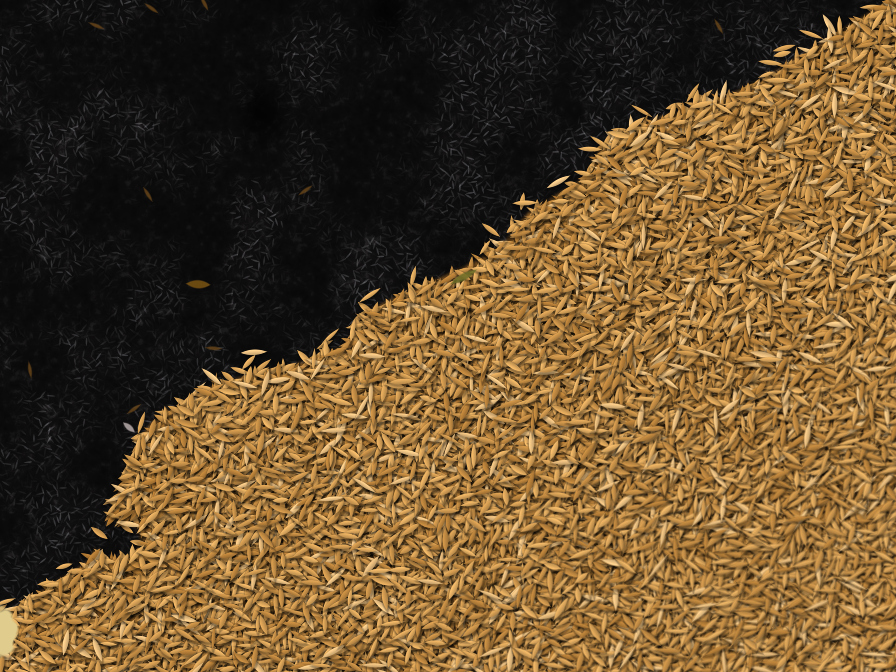
Give the GLSL for this texture, as a WebGL 2 fragment shader.

```glsl
#version 300 es
precision highp float;
// A sunlit heap of golden husks lying diagonally against dark, crumbly char.
// Jittered grids of lens shapes are stacked in layers for the husks; value
// noise and thin fibres make the char. Units are canvas heights.
uniform vec2 u_resolution;
out vec4 outColor;

vec3 hash3(vec2 p) {
    vec3 q = fract(p.xyx * vec3(0.1031, 0.1030, 0.0973));
    q += dot(q, q.yxz + 33.33);
    return fract((q.xxy + q.yzz) * q.zyx);
}

float valueNoise(vec2 p) {
    vec2 i = floor(p), f = fract(p);
    f = f * f * (3.0 - 2.0 * f);
    float low = mix(hash3(i).x, hash3(i + vec2(1, 0)).x, f.x);
    float high = mix(hash3(i + vec2(0, 1)).x, hash3(i + vec2(1, 1)).x, f.x);
    return mix(low, high, f.y);
}

float fbm(vec2 p) {
    float sum = 0.0, amp = 0.5;
    for (int i = 0; i < 4; i++) {
        sum += amp * valueNoise(p);
        p = mat2(1.6, 1.2, -1.2, 1.6) * p + 7.3;
        amp *= 0.5;
    }
    return sum;
}

// Rotates into the frame of a husk lying at the given angle
vec2 alongHusk(vec2 p, float angle) {
    float c = cos(angle), s = sin(angle);
    return vec2(c * p.x + s * p.y, c * p.y - s * p.x);
}

// Distance-like value of a pointed lens; size holds half length and half width
float lens(vec2 q, vec2 size) {
    float t = q.x / size.x;
    return abs(q.y) - size.y * (1.0 - t * t);
}

// Height of the heap's upper outline: a slope with ledges
float heapEdge(float x) {
    float y = 0.088 + 0.617 * x;
    y += 0.150 * smoothstep(0.12, 0.23, x) - 0.062 * smoothstep(0.28, 0.52, x);
    y += 0.027 * smoothstep(0.515, 0.545, x) - 0.023 * smoothstep(0.55, 0.72, x);
    y += 0.024 * smoothstep(0.74, 0.79, x) + 0.034 * smoothstep(0.865, 0.90, x);
    return y - 0.050 * smoothstep(0.90, 1.14, x);
}

// Depth inside the heap, less a dark pocket near its foot
float heapDepth(vec2 p) {
    float pocket = length((p - vec2(0.172, 0.197)) * vec2(0.8, 1.0)) - 0.025;
    return min(heapEdge(p.x) - p.y, pocket);
}

vec3 charColor(vec2 p, float px) {
    float clumps = fbm(p * 13.0), grain = fbm(p * 110.0);
    vec3 col = vec3(0.050, 0.046, 0.047) * (0.35 + 0.8 * clumps + 0.7 * grain);
    col += 0.10 * smoothstep(0.56, 0.82, grain) * clumps;
    // Thin pale fibres
    for (int k = 0; k < 3; k++) {
        vec2 g = p / 0.013 + float(k) * 17.37, id = floor(g);
        vec3 h = hash3(id + float(k) * 91.0);
        vec2 q = alongHusk((fract(g) - 0.35 - 0.3 * h.xy) * 0.013, h.z * 6.28);
        float cover = smoothstep(px, -px * 0.3, lens(q, vec2(0.005, 0.0007)));
        col += vec3(0.20, 0.20, 0.21) * cover * h.x * h.x * smoothstep(0.3, 0.65, clumps);
    }
    // Shaded hollows
    col *= 1.0 - 0.7 * smoothstep(0.05, 0.0, length((p - vec2(0.39, 0.83)) * vec2(1.0, 0.7)));
    col *= 1.0 - 0.7 * smoothstep(0.05, 0.0, length((p - vec2(0.575, 0.98)) * vec2(1.0, 0.7)));
    // Sparse stray husks
    vec2 g = p / 0.085, id = floor(g);
    vec3 h = hash3(id + 43.0);
    vec2 q = alongHusk((fract(g) - 0.25 - 0.5 * h.xy) * 0.085, h.x * 3.14);
    float stray = smoothstep(px, -px, lens(q, vec2(0.012, 0.0025))) * step(0.86, h.z);
    col = mix(col, vec3(0.42, 0.28, 0.10), 0.8 * stray);
    float amber = lens(alongHusk(p - vec2(0.295, 0.577), -0.05), vec2(0.018, 0.006));
    col = mix(col, vec3(0.42, 0.29, 0.07), smoothstep(px, -px, amber));
    float ash = lens(alongHusk(p - vec2(0.192, 0.364), -0.7), vec2(0.011, 0.004));
    return mix(col, vec3(0.62, 0.58, 0.58), smoothstep(px, -px, ash));
}

vec3 addHusks(vec3 col, vec2 p, float px) {
    float depth = heapDepth(p);
    float soft = 0.6 * px + 0.0016 * smoothstep(0.25, 0.8, depth);
    vec3 floorColor = vec3(0.50, 0.33, 0.13) * (0.6 + 0.7 * valueNoise(p * 90.0));
    col = mix(col, floorColor, smoothstep(0.0, 0.012, depth));
    for (int layer = 0; layer < 10; layer++) {
        float n = float(layer);
        vec2 g = alongHusk(p, n * 0.7) / 0.021 + n * 5.37, cell = floor(g);
        for (int k = 0; k < 9; k++) {
            vec2 id = cell + vec2(k % 3 - 1, k / 3 - 1);
            vec3 h = hash3(id + 57.0 + n * 131.0), v = hash3(id.yx + 211.0 + n * 77.0);
            vec2 offset = alongHusk((g - id - h.xy) * 0.021, -n * 0.7);
            // Husks live by their centres, with a few tumbling past the rim
            if (heapDepth(p - offset) < 0.008 - 0.04 * pow(v.z, 12.0)) continue;
            float angle = 0.5 + (h.z - 0.5) * 2.4 + step(0.87, v.y) * 1.3;
            vec2 size = vec2(0.012 + 0.008 * v.x, 0.0026 + 0.0018 * v.y);
            vec2 q = alongHusk(offset, angle);
            float d = lens(q, size);
            col *= 1.0 - 0.30 * smoothstep(0.004, 0.0, lens(alongHusk(offset + vec2(-0.001, 0.002), angle), size));
            vec3 husk = mix(vec3(0.66, 0.44, 0.17), vec3(0.91, 0.70, 0.40), v.z * 0.75 + 0.025 * n);
            husk = mix(husk, vec3(0.97, 0.82, 0.59), step(0.92, v.x) * 0.7);
            husk *= 0.98 + 0.16 * clamp(q.y / size.y, -1.0, 1.0);
            col = mix(col, husk, smoothstep(soft, -soft, d));
        }
    }
    return col;
}

void main() {
    vec2 p = gl_FragCoord.xy / u_resolution.y;
    float px = 1.0 / u_resolution.y;
    vec3 col = charColor(p, px);
    if (heapEdge(p.x) - p.y > -0.09) col = addHusks(col, p, px);
    // One green husk on the rim and a pale lump in the lower corner
    float green = lens(alongHusk(p - vec2(0.690, 0.588), 0.5), vec2(0.022, 0.005));
    col = mix(col, vec3(0.42, 0.42, 0.15), 0.85 * smoothstep(px, -px, green));
    float lump = length((p - vec2(0.0, 0.06)) * vec2(1.0, 0.75)) - 0.022 - 0.008 * valueNoise(p * 90.0);
    col = mix(col, vec3(0.88, 0.80, 0.55), smoothstep(0.003, -0.003, lump));
    outColor = vec4(col, 1.0);
}
```
